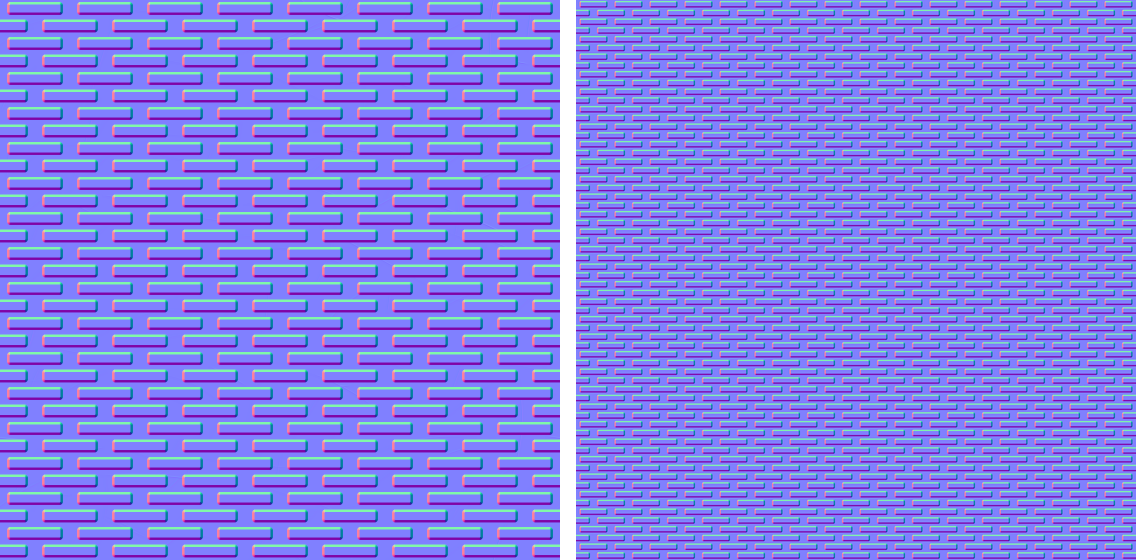
Left: one tile. Right: repeated 2 by 2.
Reproduce this texture map procedurally as a WebGL 2 fragment shader.

```glsl
#version 300 es
precision highp float;

uniform vec2 u_resolution;
out vec4 fragColor;

vec3 hash3(vec2 p) {
    vec3 q = vec3(dot(p, vec2(127.1, 311.7)), dot(p, vec2(269.5, 183.3)), dot(p, vec2(419.2, 371.9)));
    return fract(sin(q) * 43758.5);
}

float roundedBox(vec2 p, vec2 halfSize, float radius) {
    vec2 q = abs(p) - halfSize + radius;
    return length(max(q, 0.0)) + min(max(q.x, q.y), 0.0) - radius;
}

// Signed distance to the staggered bricks, 8 across and 32 down
float brickDistance(vec2 uv) {
    vec2 grid = uv * vec2(8.0, 32.0);
    grid.x += 0.5 * (1.0 - mod(floor(grid.y), 2.0));
    vec2 p = (fract(grid) - vec2(0.5, 0.515)) / vec2(8.0, 32.0);
    return roundedBox(p, vec2(0.0497, 0.0115), 0.0058);
}

// Slope of thin curved scratches, one per cell of a wrapping grid
vec2 scratchSlope(vec2 uv, float cells, float seed) {
    vec2 p = uv * cells;
    vec2 cell = floor(p);
    float width = 0.0011 * cells;
    vec2 slope = vec2(0.0);
    for (int j = -1; j <= 1; j++) {
        for (int i = -1; i <= 1; i++) {
            vec2 id = cell + vec2(i, j);
            vec2 wrapped = mod(id, cells) + seed;
            vec3 place = hash3(wrapped);
            vec3 shape = hash3(wrapped + 57.0);
            float angle = mix(-0.5, 1.5, place.z);
            vec2 along = vec2(cos(angle), sin(angle));
            vec2 across = vec2(-along.y, along.x);
            vec2 d = p - id - place.xy;
            float x = dot(d, along);
            float y = (dot(d, across) + (shape.x - 0.5) * 0.5 * x * x) / width;
            float reach = mix(0.25, 0.8, shape.y);
            float fade = 1.0 - smoothstep(0.4 * reach, reach, abs(x));
            float depth = 0.04 + 0.3 * pow(shape.z, 4.0);
            slope += across * y * exp(-y * y) * fade * depth;
        }
    }
    return slope;
}

vec3 surfaceNormal(vec2 uv) {
    float d = brickDistance(uv);

    // Outward direction of the brick edge
    vec2 e = vec2(0.0003, 0.0);
    vec2 gradient = vec2(brickDistance(uv + e.xy) - brickDistance(uv - e.xy),
                         brickDistance(uv + e.yx) - brickDistance(uv - e.yx));
    vec2 outward = gradient / max(length(gradient), 1e-5);

    // Steep bevel just inside the edge, with the red axis reversed
    float bevel = smoothstep(-0.0047, -0.0035, d) * (1.0 - smoothstep(-0.0008, 0.0004, d));
    vec2 slope = outward * vec2(-5.0, 3.3) * bevel;

    // Scratches in the mortar only
    vec2 wear = scratchSlope(uv, 7.0, 3.0) + scratchSlope(uv, 12.0, 31.0);
    slope += wear * smoothstep(0.0, 0.001, d);
    return normalize(vec3(slope, 1.0));
}

void main() {
    // Average four samples per pixel
    vec3 normal = vec3(0.0);
    for (int k = 0; k < 4; k++) {
        vec2 offset = vec2(k % 2, k / 2) * 0.5 - 0.25;
        normal += surfaceNormal((gl_FragCoord.xy + offset) / u_resolution) * 0.25;
    }
    fragColor = vec4(normal * 0.5 + 0.5, 1.0);
}
```
